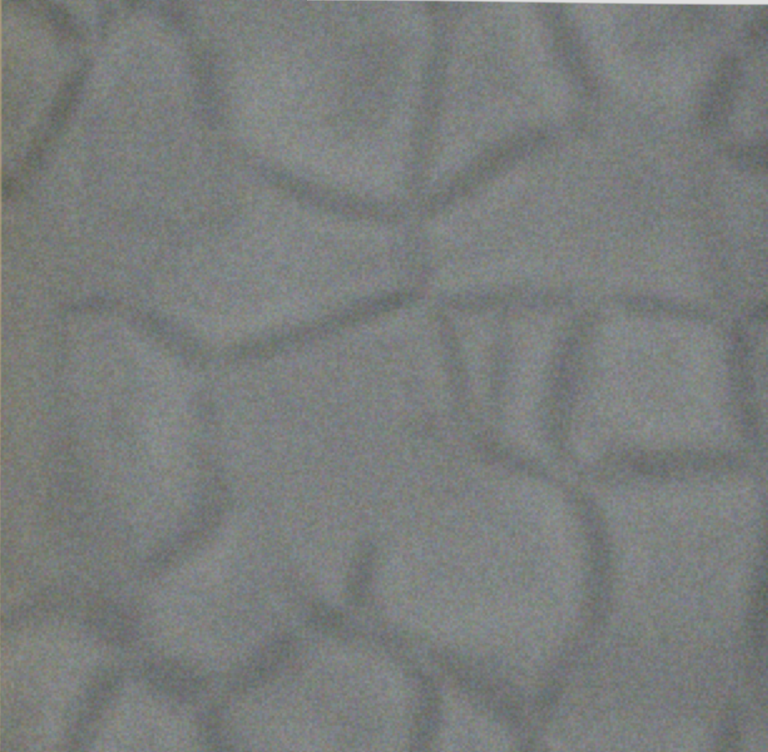
A Shadertoy shader for this texture:

```glsl
// Soft grey wrinkled hide: blurred dark creases with pale flanks under fine colour grain.
#define BASE_COLOR    vec3(0.485, 0.498, 0.495)
#define CREASE_SCALE  4.7
#define MINOR_SCALE   5.9
#define CREASE_WIDTH  0.025
#define CREASE_DEPTH  0.062
#define FLANK_LIGHT   0.42
#define BLUR_RADIUS   0.015
#define WARP_AMOUNT   0.14
#define MOTTLE_AMOUNT 0.028
#define GRAIN_SCALE   300.0
#define GRAIN_COLOR   vec3(0.078, 0.064, 0.100)
#define GRAIN_LIGHT   0.040

const int BLUR_TAPS = 7;

vec3 hash3(vec2 p) {
    vec3 q = fract(p.xyx * vec3(0.1031, 0.1030, 0.0973));
    q += dot(q, q.yxz + 33.33);
    return fract((q.xxy + q.yzz) * q.zyx);
}

// Three independent channels of smooth value noise
vec3 noise3(vec2 p) {
    vec2 cell = floor(p), t = fract(p);
    t = t * t * t * (t * (t * 6.0 - 15.0) + 10.0);
    vec3 low  = mix(hash3(cell), hash3(cell + vec2(1, 0)), t.x);
    vec3 high = mix(hash3(cell + vec2(0, 1)), hash3(cell + vec2(1, 1)), t.x);
    return mix(low, high, t.y);
}

// Creases along cell borders; each has its own strength and weakens at the junctions
float creases(vec2 p, float scale, float coverage) {
    p = p * scale + scale * 3.7;
    vec2 base = floor(p);
    vec3 near = vec3(1e3); // three smallest squared distances
    vec2 siteA = vec2(0), siteB = vec2(0), idA = vec2(0), idB = vec2(0);
    for (int j = -2; j <= 2; j++)
    for (int i = -2; i <= 2; i++) {
        vec2 id = base + vec2(i, j);
        vec2 site = id + 0.5 + 0.8 * (hash3(id).xy - 0.5);
        float d = dot(site - p, site - p);
        if (d < near.x) {
            near = vec3(d, near.xy);
            siteB = siteA; idB = idA;
            siteA = site;  idA = id;
        } else if (d < near.y) {
            near = vec3(near.x, d, near.y);
            siteB = site; idB = id;
        } else {
            near.z = min(near.z, d);
        }
    }
    float border = (near.y - near.x) / (2.0 * length(siteB - siteA));
    float q = border / (CREASE_WIDTH * scale);
    q *= q;
    float open = smoothstep(-0.015, 0.03, (near.z - near.x) * (near.z - near.y));
    float strength = smoothstep(0.0, 0.6, hash3(idA + idB + 71.0).x + coverage - 1.0);
    return strength * open * (FLANK_LIGHT * q * exp(-0.35 * q) - exp(-q));
}

// Relief averaged over a small spiral, so that creases melt into each other
float softRelief(vec2 p) {
    float sum = 0.0;
    for (int k = 0; k < BLUR_TAPS; k++) {
        float t = float(k), angle = 2.4 * t;
        float radius = BLUR_RADIUS * sqrt((t + 0.5) / float(BLUR_TAPS));
        vec2 tap = p + radius * vec2(cos(angle), sin(angle));
        sum += creases(tap, CREASE_SCALE, 1.05) + 0.55 * creases(tap, MINOR_SCALE, 0.5);
    }
    return sum / float(BLUR_TAPS);
}

void mainImage(out vec4 fragColor, in vec2 fragCoord) {
    vec2 uv = fragCoord / iResolution.xy;
    vec2 p = fragCoord / iResolution.y;

    // Bend the straight cell borders into curves
    vec2 bent = p + WARP_AMOUNT * (noise3(p * 4.0 + 9.0).xy - 0.5);

    // Relief and broad mottling
    vec3 color = BASE_COLOR + CREASE_DEPTH * softRelief(bent);
    color += MOTTLE_AMOUNT * (noise3(p * 8.0 + 40.0).x - 0.5);
    color += MOTTLE_AMOUNT * (noise3(p * 2.5 + 23.0).y - 0.5);

    // Fine grain in colour and in lightness
    vec3 grain = noise3(p * GRAIN_SCALE) - 0.5;
    grain += 0.4 * (noise3(p * GRAIN_SCALE * 0.45 + 5.0) - 0.5);
    color += GRAIN_COLOR * grain;
    color += GRAIN_LIGHT * (noise3(p * GRAIN_SCALE * 0.8 + 31.0).z - 0.5);

    // Warm left side, darker right side
    color -= vec3(0.01, 0.02, 0.05) * exp(-uv.x * 14.0);
    color -= 0.035 * exp(-(1.0 - uv.x) * 22.0);

    // Thin pale rims on the top right and the left
    float soft = 1.5 / iResolution.y;
    float topRim = 0.006 * smoothstep(0.4, 1.0, uv.x);
    float leftRim = 0.002 * smoothstep(0.2, 0.8, uv.y);
    color = mix(color, vec3(0.88), smoothstep(-soft, soft, topRim - (1.0 - uv.y)) * step(0.4, uv.x));
    color = mix(color, vec3(0.78, 0.68, 0.52), 0.6 * smoothstep(-soft, soft, leftRim - uv.x));

    fragColor = vec4(clamp(color, 0.0, 1.0), 1.0);
}
```
